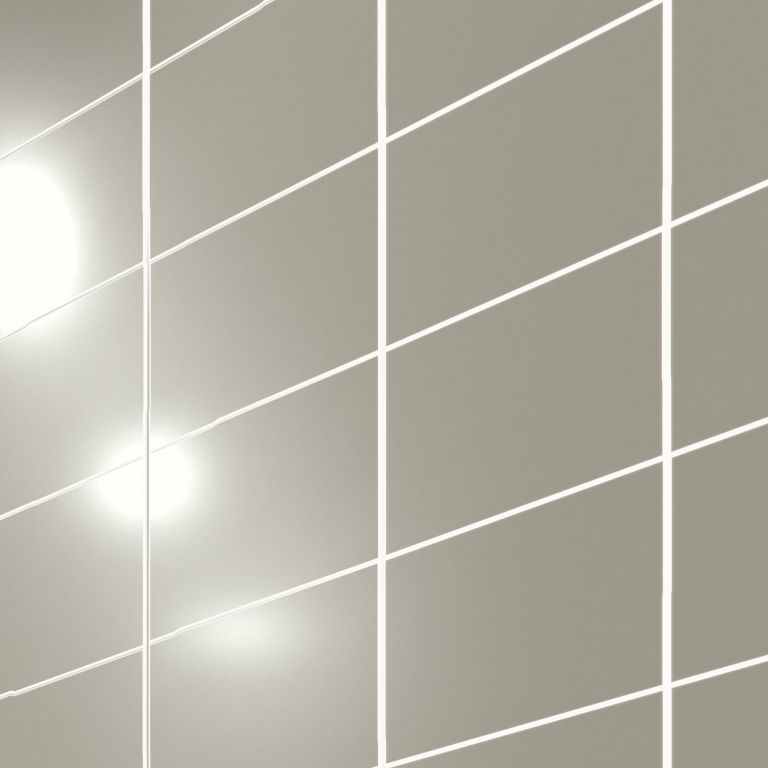
A WebGL 1 fragment shader for this texture:

```glsl
precision highp float;
// Glazed wall tiles seen at an angle, with pale joints and lamp reflections.
// A projective map turns the canvas into tile columns and rows; joints are
// distances to whole numbers, and the gloss is a sum of soft elliptical spots.

uniform vec2 u_resolution;

const vec3 GLAZE_LIT = vec3(0.660, 0.650, 0.600);
const vec3 GLAZE_DIM = vec3(0.612, 0.600, 0.552);
const vec3 GLOSS = vec3(1.0, 1.0, 0.975);
const vec3 GROUT = vec3(0.985, 0.980, 0.965);
const vec3 SEAM = vec3(0.66, 0.65, 0.60);
const vec3 FRINGE_ROSE = vec3(0.72, 0.64, 0.62);
const vec3 FRINGE_GREEN = vec3(0.70, 0.73, 0.65);

const float COLUMN_STEP = 0.3495;  // change of depth per tile
const float SCALE_SLOPE = 0.0765;  // growth of tile height across the canvas

float hash(vec2 p) {
  vec3 q = fract(p.xyx * vec3(0.1031, 0.1030, 0.0973));
  q += dot(q, q.yzx + 33.33);
  return fract((q.x + q.y) * q.z);
}

float noise(vec2 p) {
  vec2 i = floor(p);
  vec2 f = fract(p);
  f = f * f * (3.0 - 2.0 * f);
  return mix(mix(hash(i), hash(i + vec2(1.0, 0.0)), f.x),
             mix(hash(i + vec2(0.0, 1.0)), hash(i + 1.0), f.x), f.y);
}

float tileHeight(float x) {
  return 0.233 + SCALE_SLOPE * x;
}

// Canvas position to tile coordinates; joints lie on the integers.
vec2 wallCoords(vec2 p) {
  float h = tileHeight(p.x);
  return vec2((4.0388 - 1.0 / h) / COLUMN_STEP, (p.y - 0.3255 - 0.437 * p.x) / h);
}

float spot(vec2 p, vec2 centre, vec2 radii) {
  vec2 q = (p - centre) / radii;
  return exp(-dot(q, q));
}

float segmentDistance(vec2 p, vec2 a, vec2 b) {
  vec2 d = b - a;
  float t = clamp(dot(p - a, d) / dot(d, d), 0.0, 1.0);
  return length(p - a - d * t);
}

// Broad sheen along a diagonal plus three lamp reflections.
float glossAmount(vec2 p) {
  float d = segmentDistance(p, vec2(0.0, 0.70), vec2(0.32, 0.18)) / 0.20;
  float sheen = 0.45 * exp(-d * d);
  float lamps = 1.6 * spot(p, vec2(0.025, 0.685), vec2(0.075, 0.105))
              + 1.0 * spot(p, vec2(0.190, 0.375), vec2(0.075, 0.065))
              + 0.4 * spot(p, vec2(0.310, 0.175), vec2(0.085, 0.045));
  return sheen + lamps;
}

vec3 glaze(vec2 p, vec2 tile) {
  vec3 color = mix(GLAZE_LIT, GLAZE_DIM, smoothstep(0.2, 0.85, p.x));
  float corner = smoothstep(0.78, 1.0, p.y) * (1.0 - smoothstep(0.05, 0.35, p.x));
  color -= 0.07 * corner;
  color += 0.012 * (hash(tile + 7.0) - 0.5);

  // Each tile leans a little, so reflections break at the joints.
  vec2 lean = 0.016 * (vec2(hash(tile), hash(tile + 19.0)) - 0.5);
  float gloss = glossAmount(p + lean);
  float smudge = noise(vec2(p.x + p.y, p.y - p.x) * vec2(6.0, 14.0)) - 0.5;
  gloss += 0.12 * smudge * min(gloss, 0.5);
  color = mix(color, GLOSS, clamp(gloss, 0.0, 1.0));
  return color + 0.008 * (noise(p * 160.0) - 0.5);
}

// Small sideways jog at a random place along one edge of a tile.
float jog(vec2 edge, float along, float amount) {
  float place = mix(0.1, 0.5, hash(edge + 3.0));
  return amount * (hash(edge) - 0.5) * smoothstep(place, place + 0.03, along);
}

// Pale joint with tinted fringes and an optional thin seam inside it.
vec3 addJoint(vec3 color, float d, float halfWidth, float seam, float px) {
  float outside = max(abs(d) - halfWidth, 0.0) / (0.5 * halfWidth);
  vec3 fringe = max(color, mix(FRINGE_ROSE, FRINGE_GREEN, step(0.0, d)));
  color = mix(color, fringe, 0.7 * exp(-outside * outside));
  float body = 1.0 - smoothstep(halfWidth - px, halfWidth + px, abs(d));
  color = mix(color, GROUT, body);
  float line = 1.0 - smoothstep(0.0, 0.3 * halfWidth + px, abs(d - 0.35 * halfWidth));
  return mix(color, SEAM, line * seam);
}

void main() {
  vec2 p = gl_FragCoord.xy / u_resolution;
  float px = 0.75 / min(u_resolution.x, u_resolution.y);
  float h = tileHeight(p.x);
  vec2 wall = wallCoords(p);
  vec2 tile = floor(wall);
  vec2 nearest = floor(wall + 0.5);
  vec2 along = fract(wall);

  // Convert tile offsets back to canvas distances.
  vec2 d = (wall - nearest) * vec2(h * h * COLUMN_STEP / SCALE_SLOPE, h);
  float slope = 0.437 + SCALE_SLOPE * wall.y;
  d.y *= inversesqrt(1.0 + slope * slope);
  float wear = 1.0 - smoothstep(0.2, 0.55, p.x);
  vec2 columnEdge = vec2(nearest.x, tile.y);
  vec2 rowEdge = vec2(tile.x, nearest.y) + 41.0;
  d.x += jog(columnEdge, along.y, 0.0015);
  d.y += jog(rowEdge, along.x, 0.005 * wear);

  vec3 color = glaze(p, tile);
  color = addJoint(color, -d.y, 0.0125 * h, wear * mix(0.2, 0.7, hash(rowEdge + 5.0)), px);
  float columnSeam = wear * (1.0 - smoothstep(0.55, 0.75, p.y));
  color = addJoint(color, d.x, 0.0195 * h, 0.75 * columnSeam, px);
  gl_FragColor = vec4(clamp(color, 0.0, 1.0), 1.0);
}
```
